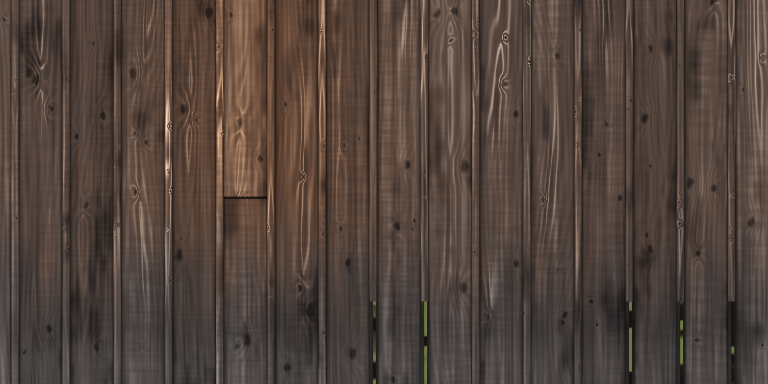
Reproduce this texture procedurally as a WebGL 1 fragment shader.

```glsl
precision highp float;
// Weathered board-and-batten fence: fifteen brown planks with knots, grain and greyed feet.

uniform vec2 u_resolution;

const float PLANKS = 15.0;        // repeats across
const float OFFSET = 0.21;        // left edge of the first batten, in repeats
const float BATTEN = 0.16;        // batten width, in repeats
const float BATTEN_END = 0.215;   // height where the short battens stop
const float JOINT_PLANK = 4.0;    // plank made of two pieces
const float JOINT_Y = 0.485;
const float RING_DENSITY = 68.0;
const float SAW_DEPTH = 0.10;
const vec3 DARK = vec3(0.145, 0.120, 0.115);
const vec3 BROWN = vec3(0.370, 0.300, 0.265);
const vec3 PALE = vec3(0.760, 0.680, 0.610);
const vec3 GREY = vec3(0.315, 0.305, 0.315);
const vec3 WARM = vec3(1.12, 0.99, 0.86);
const vec3 GAP = vec3(0.08, 0.075, 0.07);
const vec3 FOLIAGE = vec3(0.42, 0.48, 0.25);

float hash(vec2 p) {
  return fract(sin(dot(p, vec2(127.1, 311.7))) * 43758.5);
}

float noise(vec2 p) {
  vec2 i = floor(p), f = fract(p);
  f = f * f * (3.0 - 2.0 * f);
  return mix(mix(hash(i), hash(i + vec2(1.0, 0.0)), f.x),
             mix(hash(i + vec2(0.0, 1.0)), hash(i + vec2(1.0, 1.0)), f.x), f.y);
}

// Tone of one piece of timber, 0 dark to 1 pale; p.x runs from its centre line
float timber(vec2 p, float seed, float halfWidth) {
  vec2 q = p + vec2(seed * 3.7, seed * 5.3);
  float heart = (noise(vec2(seed, q.y * 2.0)) - 0.5) * halfWidth;
  float fromHeart = abs(p.x - heart);
  float rings = fromHeart * RING_DENSITY + 2.6 * noise(q * vec2(24.0, 3.2))
              + 0.5 * noise(q * vec2(50.0, 11.0));

  // Knots bend the rings around them
  float knots = 0.0;
  for (int i = 0; i < 5; i++) {
    vec2 key = vec2(seed, float(i) + 3.0);
    vec2 at = vec2((hash(key) - 0.5) * 1.5 * halfWidth, hash(key + 17.0));
    float size = mix(0.003, 0.012, pow(hash(key + 31.0), 2.0)) * min(1.0, halfWidth * 25.0);
    vec2 d = p - at;
    d.x += (noise(q * 70.0) - 0.5) * 0.008;
    float r = length(d * vec2(1.0, 0.65));
    rings += 1.8 * exp(-pow(r / (size * 2.5), 2.0));
    knots += 1.0 - smoothstep(size * 0.35, size * 1.25, r);
  }

  // Pale cathedral figure near the heart, faint straight grain elsewhere
  float wave = 0.5 + 0.5 * sin(6.2832 * rings);
  float patches = smoothstep(0.32, 0.75, noise(q * vec2(8.0, 2.6)));
  float figure = exp(-pow(fromHeart / 0.021, 2.0)) * patches
               * mix(0.25, 1.0, hash(vec2(seed, 9.0))) * smoothstep(0.0, 0.45, p.y);
  float streaks = noise(q * vec2(75.0, 1.6)) - 0.5;
  float fibres = noise(q * vec2(210.0, 7.0)) - 0.5;
  float saw = (noise(q * vec2(14.0, 150.0)) - 0.5) * noise(q * vec2(9.0, 3.0));
  float stain = smoothstep(0.58, 0.9, noise(q * vec2(22.0, 5.0)) * 0.7
                                    + noise(q * vec2(60.0, 22.0)) * 0.3);

  float tone = 0.44 + 0.14 * (hash(vec2(seed, 5.0)) - 0.5);
  tone += 0.22 * streaks + 0.20 * fibres + SAW_DEPTH * saw;
  tone += 0.07 * (wave - 0.5) + figure * (0.58 * pow(wave, 3.0) - 0.10);
  return clamp(tone - 0.26 * stain - 0.36 * min(knots, 1.0), 0.0, 1.0);
}

vec3 woodColour(float tone) {
  vec3 c = mix(DARK, BROWN, min(tone * 2.0, 1.0));
  return mix(c, PALE, max(tone * 2.0 - 1.0, 0.0));
}

void main() {
  vec2 uv = gl_FragCoord.xy / u_resolution;
  float u = uv.x * PLANKS - OFFSET;
  float id = mod(floor(u), PLANKS);
  float f = fract(u);
  float aa = PLANKS / u_resolution.x;
  float aaY = 1.0 / u_resolution.y;
  float unit = 2.0 / PLANKS;      // repeat width in canvas heights

  // Plank, with one butt joint
  float jointed = 1.0 - step(0.5, abs(id - JOINT_PLANK));
  float upper = jointed * step(JOINT_Y, uv.y);
  vec2 p = vec2((f - 0.5 - BATTEN * 0.5) * unit, uv.y);
  float tone = timber(p, id + 1.0 + upper * 20.0, 0.5 * (1.0 - BATTEN) * unit);
  vec3 colour = woodColour(tone + 0.07 * upper);
  colour *= 1.0 - 0.7 * jointed * (1.0 - smoothstep(0.002, 0.002 + aaY, abs(uv.y - JOINT_Y)));

  // Shadows beside the battens
  colour *= 1.0 - 0.62 * exp(-max(f - BATTEN, 0.0) / 0.035);
  colour *= 1.0 - 0.50 * exp(-(1.0 - f) / 0.028);

  // Batten with a lit left edge and a dark outline
  vec2 b = vec2((f - BATTEN * 0.5) * unit, uv.y);
  vec3 batten = woodColour(timber(b, id + 45.0, 0.5 * BATTEN * unit) + 0.04);
  batten *= 1.0 + 0.25 * exp(-pow((f - 0.04) / 0.025, 2.0));
  batten *= mix(0.55, 1.0, smoothstep(0.0, 0.025, f) * smoothstep(BATTEN, BATTEN - 0.03, f));
  float onBatten = 1.0 - smoothstep(BATTEN - aa * 0.5, BATTEN + aa * 0.5, f);
  float isShort = max(step(abs(id - 7.5), 1.0), step(abs(id - 13.0), 1.5));
  float cut = isShort * (1.0 - smoothstep(BATTEN_END - aaY, BATTEN_END + aaY, uv.y));
  colour = mix(colour, batten, onBatten * (1.0 - cut * 0.75));

  // Warmth in the middle left, grey weathering toward the ground
  float warmth = exp(-pow((u - 5.0) / 2.2, 2.0)) * smoothstep(0.1, 0.6, uv.y);
  colour *= mix(vec3(1.0), WARM, warmth);
  float rough = noise(vec2(u * 3.0, uv.y * 7.0)) - 0.5;
  float weather = 1.0 - smoothstep(0.05, 0.48, uv.y + 0.22 * rough);
  float light = dot(colour, vec3(0.35, 0.45, 0.20));
  colour = mix(colour, GREY * light / 0.33, 0.72 * weather);
  colour *= 1.0 - 0.16 * weather * smoothstep(0.04, 0.16, uv.y);
  colour *= 1.06 - 0.08 * uv.x;

  // Open slits with foliage glimpsed below the short battens
  float slit = 1.0 - smoothstep(0.018, 0.018 + aa, abs(f - BATTEN * 0.65));
  float glimpse = smoothstep(0.35, 0.65, noise(vec2(id * 4.1, uv.y * 45.0)));
  colour = mix(colour, mix(GAP, FOLIAGE, glimpse), slit * cut);

  gl_FragColor = vec4(colour, 1.0);
}
```
